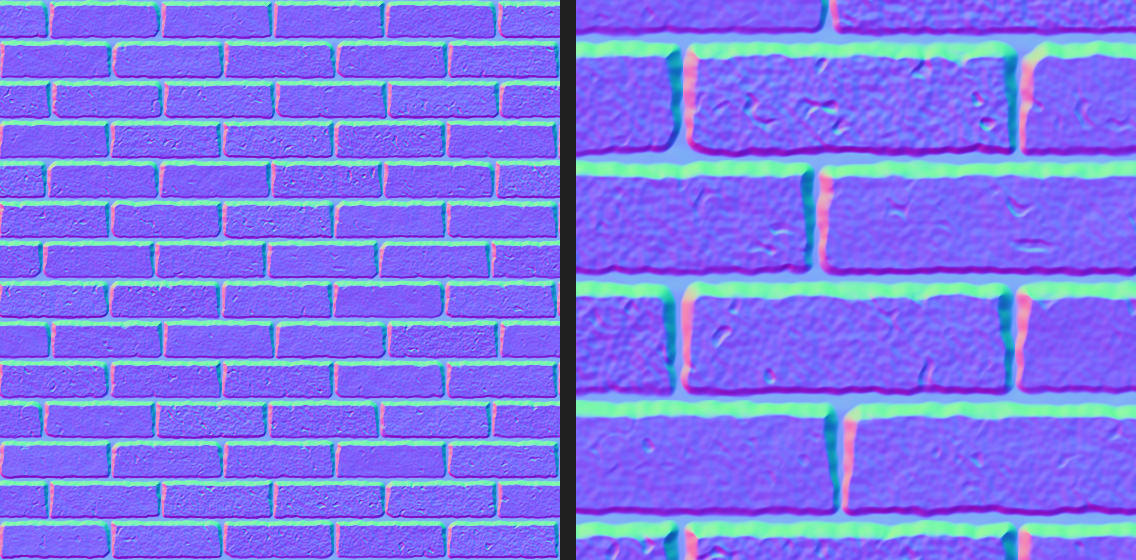
Left: the whole. Right: its middle third, enlarged.
Give the GLSL for this texture map, as a Shadertoy shader.

```glsl
float hash(vec2 p) {
    vec3 q = fract(p.xyx * vec3(0.1031, 0.1030, 0.0973));
    q += dot(q, q.yzx + 33.33);
    return fract((q.x + q.y) * q.z);
}

float cornerDot(vec2 cell, vec2 offset, float period) {
    float angle = 6.2832 * hash(mod(cell, period) + period);
    return dot(vec2(cos(angle), sin(angle)), offset);
}

// Gradient noise that wraps over the unit square
float gradientNoise(vec2 uv, float period) {
    vec2 cell = floor(uv * period), f = fract(uv * period);
    vec2 u = f * f * f * (f * (f * 6.0 - 15.0) + 10.0);
    vec2 x = vec2(1, 0), y = vec2(0, 1);
    return mix(mix(cornerDot(cell, f, period), cornerDot(cell + x, f - x, period), u.x),
               mix(cornerDot(cell + y, f - y, period), cornerDot(cell + 1.0, f - 1.0, period), u.x), u.y);
}

// Rounded box whose four corners are worn by different amounts
float brickDistance(vec2 p, vec2 id) {
    float wear = hash(id * 3.0 + step(0.0, p) * vec2(17, 29) + 5.0);
    float radius = 0.04 + 0.2 * wear * wear * wear;
    vec2 q = abs(p) - vec2(1.35, 0.43) + radius;
    return length(max(q, 0.0)) + min(max(q.x, q.y), 0.0) - radius;
}

// x: height in row units, y: brick coverage
vec2 wallHeight(vec2 uv, vec2 p, vec2 id) {
    float broad = gradientNoise(uv, 34.0);
    float medium = gradientNoise(uv, 97.0);
    float fine = gradientNoise(uv, 210.0);

    // Ragged edge: wide bevel above, sharp drop below
    float d = brickDistance(p, id) + 0.035 * broad + 0.03 * medium;
    float bevel = mix(0.03, 0.09, smoothstep(-0.3, 0.3, p.y));
    float brick = 1.0 - smoothstep(-bevel, 0.04, d);

    // Leaning face with grain and patches of pits
    float rough = mix(0.45, 1.3, hash(id + 41.0));
    float lean = mix(0.17, 0.29, hash(id + 83.0));
    float pits = smoothstep(0.1, 0.5, medium) * smoothstep(-0.1, 0.4, broad);
    float grain = 0.022 * broad + rough * (0.017 * medium + 0.013 * fine - 0.05 * pits);
    float face = 0.175 + lean * p.y + grain;
    float mortar = 0.012 * broad + 0.005 * medium;
    return vec2(mix(mortar, face, brick), brick);
}

void mainImage(out vec4 fragColor, in vec2 fragCoord) {
    vec2 uv = fragCoord / iResolution.xy;

    // Running bond: 5 bricks across, 14 courses, uneven half shift
    vec2 grid = uv * vec2(5, 14);
    float course = floor(grid.y);
    float jitter = hash(vec2(course, 7.0));
    grid.x -= mod(course, 2.0) > 0.5 ? mix(0.36, 0.46, jitter) : -0.03 * jitter;
    vec2 id = mod(floor(grid), vec2(5, 14));
    vec2 p = (fract(grid) - 0.5) * vec2(2.8, 1.0);
    p.y -= 0.01;

    // Slopes by central differences, kept inside one brick cell
    vec2 dx = vec2(0.0009, 0), dy = dx.yx;
    vec2 slope = vec2(
        wallHeight(uv + dx, p + dx * 14.0, id).x - wallHeight(uv - dx, p - dx * 14.0, id).x,
        wallHeight(uv + dy, p + dy * 14.0, id).x - wallHeight(uv - dy, p - dy * 14.0, id).x);
    slope /= 28.0 * dx.x;

    // Mortar slumps downward in the bed joints
    float brick = wallHeight(uv, p, id).y;
    slope.y -= (1.0 - brick) * mix(0.2, 0.38, smoothstep(0.35, 0.45, abs(p.y)));

    vec3 normal = normalize(vec3(0.75 * slope.x, -slope.y, 1.0));
    fragColor = vec4(0.5 + 0.5 * normal, 1.0);
}
```
